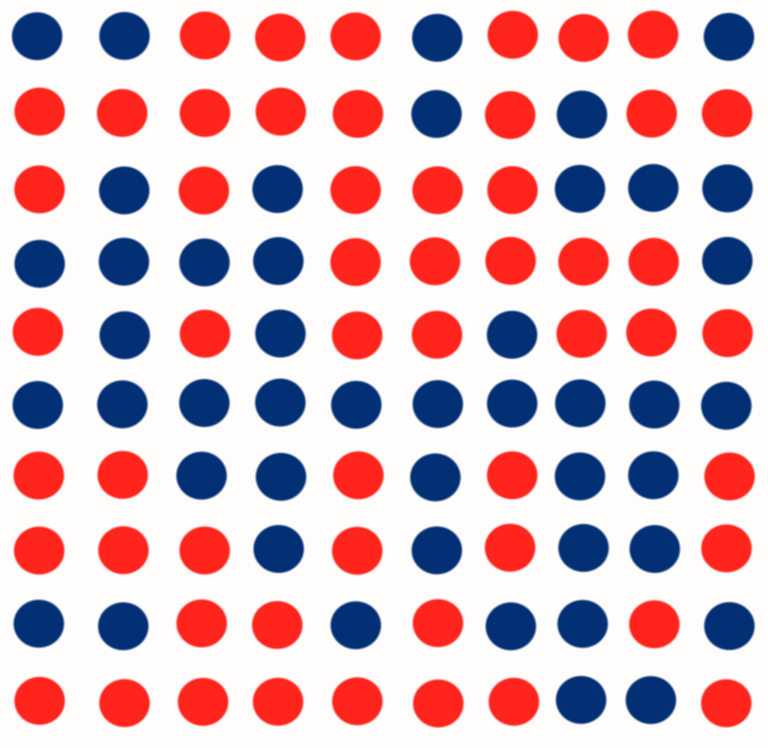
Reproduce this pattern procedurally as a Shadertoy shader.

```glsl
#define DOTS 10
#define FIRST_DOT vec2(0.0508, 0.0482)
#define SPACING vec2(0.0997, 0.0989)
#define RADIUS vec2(0.0328, 0.0320)
#define JITTER 0.0026
#define EDGE_SOFTNESS 0.07
#define RED_SHARE 0.54
#define BLUE_ROW 5
#define SEED 17u
#define PAPER vec3(1.0, 0.99, 0.99)
#define RED vec3(1.0, 0.14, 0.11)
#define BLUE vec3(0.01, 0.19, 0.46)

const float PI = 3.14159;

// Integer hash of a grid cell, in 0..1
float hash(ivec2 cell, uint channel) {
    uint h = uint(cell.x) * 1597u + uint(cell.y) * 51749u + channel * 7919u + SEED;
    h = (h ^ (h >> 16)) * 0x7feb352du;
    h = (h ^ (h >> 15)) * 0x846ca68bu;
    h ^= h >> 16;
    return float(h & 0xffffu) / 65536.0;
}

// Uneven grid: a few sine waves bend the column and row spacing
vec2 dotCentre(ivec2 cell) {
    vec2 phase = PI * vec2(cell) / float(DOTS - 1);
    vec2 drift = vec2(
        0.018 * sin(phase.x) + 0.0014 * sin(2.0 * phase.x) + 0.0037 * sin(4.0 * phase.x),
        0.0065 * sin(2.0 * phase.y));
    vec2 wobble = vec2(hash(cell, 1u), hash(cell, 2u)) * 2.0 - 1.0;
    return FIRST_DOT + SPACING * vec2(cell) + drift + JITTER * wobble;
}

// Random red or blue, with one row all blue
vec3 dotColour(ivec2 cell) {
    bool isRed = cell.y != BLUE_ROW && hash(cell, 3u) < RED_SHARE;
    return isRed ? RED : BLUE;
}

void mainImage(out vec4 fragColor, in vec2 fragCoord) {
    // Canvas position with rows counted from the top
    vec2 pos = fragCoord / iResolution.xy;
    pos.y = 1.0 - pos.y;

    vec2 pixel = 1.0 / (iResolution.xy * RADIUS);
    float soft = max(EDGE_SOFTNESS, 0.7 * max(pixel.x, pixel.y));
    ivec2 home = ivec2(round((pos - FIRST_DOT) / SPACING));
    vec3 colour = PAPER;

    // Shifted dots may reach in from neighbouring cells
    for (int y = -1; y <= 1; y++) {
        for (int x = -1; x <= 1; x++) {
            ivec2 cell = home + ivec2(x, y);
            if (any(lessThan(cell, ivec2(0))) || any(greaterThanEqual(cell, ivec2(DOTS)))) continue;
            float dist = length((pos - dotCentre(cell)) / RADIUS);
            float coverage = 1.0 - smoothstep(1.0 - soft, 1.0 + soft, dist);
            colour = mix(colour, dotColour(cell), coverage);
        }
    }
    fragColor = vec4(colour, 1.0);
}
```
